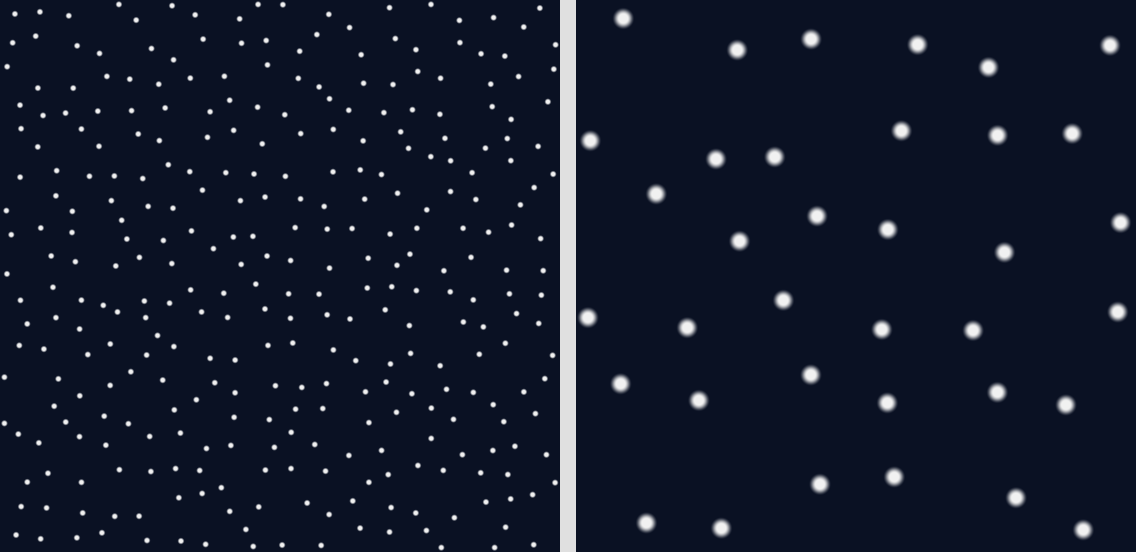
Left: the whole. Right: its middle third, enlarged.
A Shadertoy shader for this pattern:

```glsl
// Small soft white dots scattered loosely and evenly over a midnight blue ground.

const vec3 MIDNIGHT = vec3(0.038, 0.066, 0.138);
const vec3 DOT_WHITE = vec3(0.945);

const float ROWS = 18.0;         // cells along the canvas height
const float JITTER = 0.88;       // share of a cell a dot may wander over
const float MIN_GAP = 0.80;      // distance, in cells, below which dots repel
const float CORE_RADIUS = 0.0024; // all radii in canvas heights
const float RIM_RADIUS = 0.0069;
const float MARGIN = 0.0080;     // keeps dots whole at the canvas border

// Two random values in 0..1 per cell, without sine
vec2 hash22(vec2 cell) {
    vec3 q = fract(cell.xyx * vec3(0.1031, 0.1030, 0.0973) + 0.317);
    q += dot(q, q.yzx + 33.33);
    return fract((q.xx + q.yz) * q.zy);
}

bool insideGrid(vec2 cell, vec2 grid) {
    return all(greaterThanEqual(cell, vec2(0.0))) && all(lessThan(cell, grid));
}

// Random point in a cell, in cell units
vec2 jitteredPoint(vec2 cell, float jitter) {
    return cell + 0.5 + (hash22(cell) - 0.5) * jitter;
}

// Jittered point pushed away from neighbours that come too close
vec2 spacedPoint(vec2 cell, vec2 grid, float jitter, float minGap) {
    vec2 point = jitteredPoint(cell, jitter);
    vec2 push = vec2(0.0);
    for (int y = -1; y <= 1; y++) {
        for (int x = -1; x <= 1; x++) {
            vec2 other = cell + vec2(x, y);
            if ((x == 0 && y == 0) || !insideGrid(other, grid)) continue;
            vec2 away = point - jitteredPoint(other, jitter);
            float gap = max(length(away), 1e-3);
            push += away / gap * max(minGap - gap, 0.0) * 0.5;
        }
    }
    return point + clamp(push, -0.4, 0.4);
}

// Distance from p to the nearest dot centre, in canvas heights
float nearestDot(vec2 p, vec2 canvas, vec2 grid) {
    vec2 cellSize = canvas / grid;
    vec2 home = floor(p / cellSize);
    float nearest = 1.0;
    for (int y = -1; y <= 1; y++) {
        for (int x = -1; x <= 1; x++) {
            vec2 cell = home + vec2(x, y);
            if (!insideGrid(cell, grid)) continue;
            vec2 centre = spacedPoint(cell, grid, JITTER, MIN_GAP) * cellSize;
            centre = clamp(centre, vec2(MARGIN), canvas - MARGIN);
            nearest = min(nearest, distance(p, centre));
        }
    }
    return nearest;
}

// Full inside the core, fading out to the rim
float softDisc(float dist, float core, float rim) {
    return 1.0 - smoothstep(core, rim, dist);
}

void mainImage(out vec4 fragColor, in vec2 fragCoord) {
    vec2 p = fragCoord / iResolution.y;
    vec2 canvas = iResolution.xy / iResolution.y;
    vec2 grid = max(round(canvas * ROWS), vec2(1.0));

    float dots = softDisc(nearestDot(p, canvas, grid), CORE_RADIUS, RIM_RADIUS);
    fragColor = vec4(mix(MIDNIGHT, DOT_WHITE, dots), 1.0);
}
```
